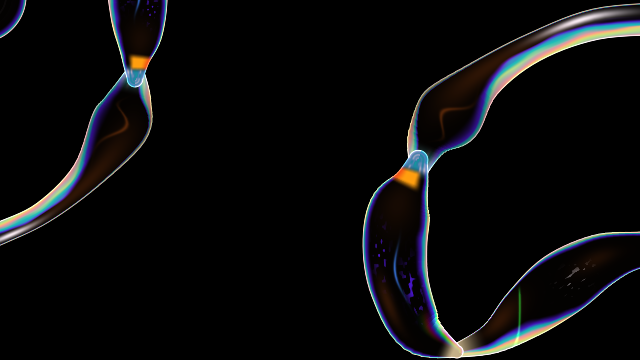
Give the GLSL for this background, as a Shadertoy shader.

```glsl
// Twisted ribbons of thin soap film floating on black.
// Each strand is a spline with a varying half width; its across (u) and along (k)
// coordinates drive iridescent rims, dark glassy cores, glints and flecks.

#define STEPS 7
#define CREAM vec3(0.96, 0.86, 0.66)
#define PEARL vec3(0.93, 0.90, 0.94)
#define AQUA vec3(0.08, 0.72, 0.72)
#define VIOLET vec3(0.28, 0.08, 0.82)
#define AMBER vec3(1.00, 0.62, 0.06)
#define BROWN vec3(0.17, 0.075, 0.015)
#define CORE vec3(0.012, 0.006, 0.004)
#define WOBBLE 0.22

float hash(vec2 p) { return fract(sin(dot(p, vec2(127.1, 311.7))) * 43758.5453); }

float noise(vec2 p) {
    vec2 i = floor(p), f = fract(p);
    f = f * f * (3.0 - 2.0 * f);
    return mix(mix(hash(i), hash(i + vec2(1, 0)), f.x),
               mix(hash(i + vec2(0, 1)), hash(i + vec2(1, 1)), f.x), f.y);
}

// Soft bump of a given centre and width
float bump(float x, float centre, float width) {
    float d = (x - centre) / width;
    return exp(-d * d);
}

vec3 spline(vec3 a, vec3 b, vec3 c, vec3 d, float f) {
    return b + 0.5 * f * (c - a + f * (2.0 * a - 5.0 * b + 4.0 * c - d + f * (3.0 * (b - c) + d - a)));
}

// Nodes hold x, y, half width; returns across -1..1, along 0..6, half width
vec3 strand(vec2 p, vec3 n[7]) {
    float best = 1e9;
    vec3 prev = n[0], hit = vec3(9.0, 0.0, 1.0);
    for (int i = 0; i < 6; i++) {
        for (int j = 1; j <= STEPS; j++) {
            vec3 cur = spline(n[max(i - 1, 0)], n[i], n[i + 1], n[min(i + 2, 6)], float(j) / float(STEPS));
            vec2 d = cur.xy - prev.xy;
            float h = clamp(dot(p - prev.xy, d) / dot(d, d), 0.0, 1.0);
            vec2 off = p - prev.xy - d * h;
            float dist = dot(off, off);
            if (dist < best) {
                best = dist;
                float halfWidth = mix(prev.z, cur.z, h);
                float side = d.x * off.y < d.y * off.x ? -1.0 : 1.0;
                hit = vec3(side * sqrt(dist) / halfWidth, float(i) + (float(j - 1) + h) / float(STEPS), halfWidth);
            }
            prev = cur;
        }
    }
    return hit;
}

// Film colours from the edge inwards: pale, aqua, violet, nothing
vec3 rim(float depth, float width, float pale, float k) {
    float e = depth / width + WOBBLE * (noise(vec2(k * 2.5, depth * 4.0)) - 0.5);
    vec3 tint = 0.5 + 0.5 * cos(6.283 * (e * 1.6 + k * 0.35 + vec3(0.0, 0.33, 0.67)));
    vec3 c = mix(CREAM * mix(vec3(1), tint, 0.3), AQUA, smoothstep(pale - 0.1, pale + 0.12, e));
    c = mix(c, VIOLET, smoothstep(pale + 0.1, pale + 0.35, e));
    return c * (1.0 - smoothstep(pale + 0.25, max(1.0, pale + 0.4), e));
}

vec3 archFilm(float u, float k) {
    float lobe = smoothstep(2.4, 3.8, k), neck = smoothstep(4.2, 5.6, k);
    vec3 c = CORE + BROWN * bump(u, -0.35, 0.5) * bump(k, 2.8, 1.2);
    c += rim(1.0 - u, mix(1.15, 0.5, lobe), mix(0.55, 0.02, lobe), k) * mix(1.0, 0.65, lobe);
    c += rim(1.0 + u, mix(0.12, 0.75, neck), 0.5, k) * mix(0.5, 0.9, neck);
    c += PEARL * bump(u, -0.5, 0.24) * bump(k, 1.2, 0.6);
    c += BROWN * 1.5 * bump(u + 0.3 * sin(k * 5.0), 0.1, 0.07) * bump(k, 4.1, 0.5);
    float streak = noise(vec2(u * 7.0, k * 2.0));
    return mix(c, mix(AQUA, PEARL, streak), 0.75 * smoothstep(5.1, 5.9, k));
}

vec3 bulbFilm(float u, float k) {
    vec3 c = CORE + BROWN * 0.45 * bump(u, -0.1, 0.6) * bump(k, 1.9, 0.8);
    c += BROWN * bump(u, -0.55, 0.2) * bump(k, 4.2, 0.5);
    c += rim(1.0 + u, 0.24, 0.1, k) * 0.8 + rim(1.0 - u, 0.38, 0.18, k) * 0.85;
    // Flecks and a bright inner streak
    float fleck = smoothstep(0.62, 0.85, noise(vec2(u * 12.0, k * 9.0)));
    c += VIOLET * fleck * (bump(u, -0.45, 0.2) * bump(k, 3.2, 0.5) + bump(u, 0.4, 0.25) * bump(k, 4.1, 0.6));
    c += mix(VIOLET, AQUA, 0.5) * bump(u, 0.05 + 0.1 * sin(k * 3.0), 0.04) * bump(k, 3.6, 0.5);
    vec3 rainbow = 0.5 + 0.5 * cos(6.283 * (u * 1.3 + k * 0.7 + vec3(0.0, 0.33, 0.67)));
    c += rainbow * smoothstep(0.0, 0.7, u) * smoothstep(4.5, 5.4, k) * 0.7;
    c = mix(c, CREAM, 0.8 * smoothstep(5.5, 5.9, k));
    // Pale neck above an amber pool
    float streak = noise(vec2(u * 6.0, k * 4.0));
    c = mix(c, mix(AQUA, mix(VIOLET, PEARL, streak), streak), 0.85 * (1.0 - smoothstep(0.4, 0.9, k)));
    float pool = (1.0 - smoothstep(0.1, 0.6, u)) * smoothstep(0.5, 0.75, k) * (1.0 - smoothstep(1.05, 1.35, k));
    return mix(c, mix(AMBER, vec3(0.95, 0.3, 0.08), smoothstep(-0.4, -1.0, u)), pool);
}

vec3 tailFilm(float u, float k) {
    float pale = 1.0 - smoothstep(1.4, 3.2, k);
    vec3 c = CORE + BROWN * (bump(u, 0.5, 0.45) * bump(k, 1.4, 0.6) + 0.6 * bump(u, 0.1, 0.3) * bump(k, 3.9, 0.5));
    c += rim(1.0 + u, mix(0.16, 0.85, pale), mix(0.05, 0.5, pale), k) * mix(0.75, 1.0, pale);
    c += rim(1.0 - u, 0.08 + 0.2 * smoothstep(2.0, 4.0, k), 0.25, k) * 0.8;
    c += vec3(0.08, 0.5, 0.12) * bump(k, 1.8 + 0.5 * u, 0.035) * smoothstep(0.9, 0.6, u);
    c += PEARL * 0.5 * smoothstep(0.78, 0.9, noise(vec2(u * 14.0, k * 9.0))) * bump(u, -0.1, 0.3) * bump(k, 3.3, 0.35);
    return mix(c, CREAM, 0.75 * (1.0 - smoothstep(0.2, 0.9, k)));
}

// Lays a film with a fine pale outline over the colour below
vec3 lay(vec3 below, vec3 film, vec3 s) {
    float depth = (1.0 - abs(s.x)) * s.z, pixel = 100.0 / iResolution.y;
    film += 0.35 * PEARL * (1.0 - smoothstep(0.1, 0.5, depth));
    return mix(below, min(film, 1.0), smoothstep(-0.5 * pixel, 0.5 * pixel, depth));
}

void mainImage(out vec4 fragColor, in vec2 fragCoord) {
    // Hundredths of the canvas height
    vec2 p = 100.0 * fragCoord / iResolution.y;
    vec3 col = vec3(0.0), s;

    // Right ribbon: arch, tail, bulb
    s = strand(p, vec3[7](vec3(185.2, 94.9, 4.6), vec3(165.5, 93.3, 4.4), vec3(148.1, 86.8, 4.2), vec3(134.3, 78, 5.8),
        vec3(125, 68.3, 9.5), vec3(119, 61.1, 6.2), vec3(116.4, 53, 2.8)));
    col = lay(col, archFilm(s.x, s.y), s);
    s = strand(p, vec3[7](vec3(125, 2.1, 1.6), vec3(136.6, 6, 4.4), vec3(146.3, 13.4, 7.6), vec3(156.3, 21.3, 9),
        vec3(167.1, 27.8, 7.4), vec3(177.8, 30.6, 5.1), vec3(189.8, 31, 5.1)));
    col = lay(col, tailFilm(s.x, s.y), s);
    s = strand(p, vec3[7](vec3(116.2, 55.6, 2.8), vec3(114.4, 49.8, 4.9), vec3(111.1, 42.1, 8.6), vec3(109.7, 31.7, 9),
        vec3(111.1, 20.1, 8.3), vec3(116.7, 7.9, 6.7), vec3(126.9, 2.3, 1.9)));
    col = lay(col, bulbFilm(s.x, s.y), s);

    // Left ribbon: arch, bulb, corner
    s = strand(p, vec3[7](vec3(-9.3, 31.5, 3.2), vec3(0, 35.2, 3.2), vec3(12, 41, 3.2), vec3(24.1, 51.4, 4.6),
        vec3(33.1, 64.8, 8.3), vec3(36.1, 72.7, 6.2), vec3(37.7, 80.6, 2.5)));
    col = lay(col, archFilm(s.x, s.y), s);
    s = strand(p, vec3[7](vec3(37.5, 78, 2.3), vec3(37.7, 83.1, 3.9), vec3(38.4, 89.6, 6.5), vec3(38.4, 96.5, 7.9),
        vec3(38.2, 103.5, 8.3), vec3(38.2, 111.6, 7), vec3(38.2, 116, 4.6)));
    col = lay(col, bulbFilm(s.x, s.y), s);
    s = vec3(-length(p - vec2(-5.8, 101.2)) / 13.2, 3.5, 13.2);
    col = lay(col, tailFilm(s.x, s.y), s);

    fragColor = vec4(col, 1.0);
}
```
